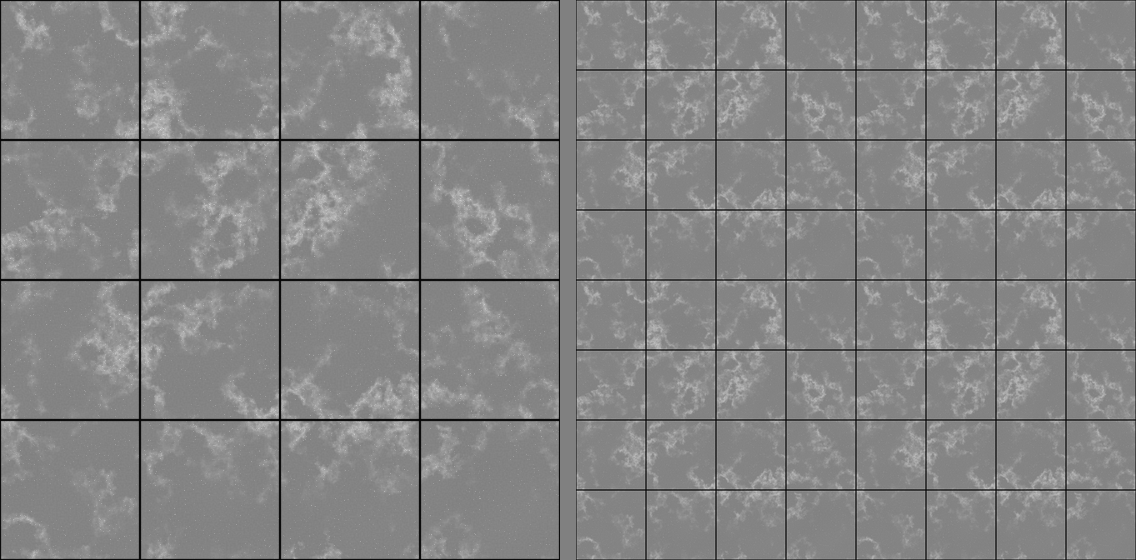
Left: one tile. Right: repeated 2 by 2.
A WebGL 1 fragment shader for this texture:

```glsl
precision highp float;
// Four by four grey marble tiles with pale lacy veins, fine speckles and thin black joints.

uniform vec2 u_resolution;

vec2 hash2(vec2 p) {
  vec3 q = fract(p.xyx * vec3(0.1031, 0.1030, 0.0973));
  q += dot(q, q.yzx + 33.33);
  return fract((q.xx + q.yz) * q.zy);
}

// Slope contribution of one lattice corner, wrapped to the period
float corner(vec2 cell, vec2 offset, float period, float seed) {
  float angle = 6.2832 * hash2(mod(cell, period) + seed).x;
  return dot(vec2(cos(angle), sin(angle)), offset);
}

// Gradient noise that repeats once across the canvas
float noise(vec2 uv, float period, float seed) {
  vec2 p = uv * period;
  vec2 i = floor(p);
  vec2 f = p - i;
  vec2 w = f * f * f * (f * (f * 6.0 - 15.0) + 10.0);
  vec2 e = vec2(1.0, 0.0);
  float low = mix(corner(i, f, period, seed),
                  corner(i + e.xy, f - e.xy, period, seed), w.x);
  float high = mix(corner(i + e.yx, f - e.yx, period, seed),
                   corner(i + e.xx, f - e.xx, period, seed), w.x);
  return mix(low, high, w.y);
}

float fbm(vec2 uv, float period, float seed) {
  float sum = 0.0;
  float amplitude = 1.0;
  for (int k = 0; k < 6; k++) {
    sum += amplitude * noise(uv, period, seed);
    amplitude *= 0.62;
    period *= 2.0;
    seed += 17.0;
  }
  return sum;
}

// Crinkled ridges along the zero contour, faded in and out by patches
float veins(vec2 uv) {
  float ridge = max(0.0, 1.0 - abs(fbm(uv, 7.0, 3.0)) / 0.25);
  float wisps = max(0.0, 1.0 - 2.6 * abs(fbm(uv, 17.0, 141.0)));
  float patches = smoothstep(-0.35, 0.5, fbm(uv, 6.0, 277.0));
  return ridge * patches * (0.45 + 0.9 * wisps);
}

// Small bright grains, denser inside the veins
float speckles(vec2 uv, float vein) {
  vec2 p = uv * 448.0;
  vec2 cell = mod(floor(p), 448.0);
  vec2 center = 0.3 + 0.4 * hash2(cell + 41.0);
  vec2 chance = hash2(cell + 511.0);
  float dotShape = 1.0 - smoothstep(0.15, 0.6, length(fract(p) - center));
  return dotShape * step(chance.x, 0.035 + 0.15 * vein) * (0.2 + 0.8 * chance.y * chance.y);
}

void main() {
  vec2 uv = gl_FragCoord.xy / u_resolution;

  // Stone
  float vein = veins(uv);
  float grey = 0.515 + 0.165 * vein;
  grey += 0.022 * noise(uv, 290.0, 73.0) + 0.01 * noise(uv, 9.0, 619.0);
  grey += 0.13 * speckles(uv, vein);

  // Joints centred on the tile borders
  vec2 toJoint = abs(fract(uv * 4.0 + 0.5) - 0.5) / 4.0;
  vec2 soft = 0.8 / u_resolution;
  vec2 clear = smoothstep(0.0019 - soft, 0.0019 + soft, toJoint);
  grey = mix(0.02, grey, clear.x * clear.y);

  gl_FragColor = vec4(vec3(grey), 1.0);
}
```
